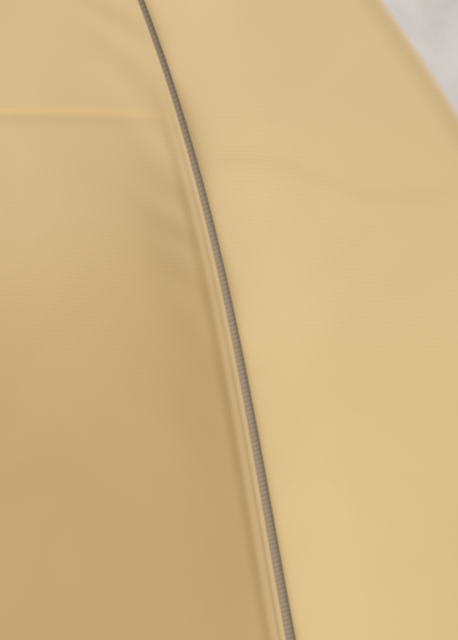
A Shadertoy shader for this texture:

```glsl
// Two soft panels of sand-coloured cloth meet at a curved grey piped seam.
// A cubic places the seam; smooth bands shade the folds, hem and pale corner,
// and layered sines give the cloth its uneven tone and fine woven threads.

const vec3 SAND = vec3(0.845, 0.735, 0.550);
const vec3 GOLD = vec3(0.865, 0.755, 0.545);
const vec3 TAN = vec3(0.775, 0.655, 0.465);
const vec3 PIPING = vec3(0.540, 0.475, 0.400);
const vec3 SHADOW = vec3(0.530, 0.430, 0.280);
const vec3 LINEN = vec3(0.815, 0.785, 0.760);

// Soft bump of the given width around zero.
float bump(float d, float width) {
    return exp(-d * d / (width * width));
}

// Antialiased coverage of everything below zero.
float cover(float d, float softness) {
    return 1.0 - smoothstep(-softness, softness, d);
}

// Horizontal seam position; t runs from the top edge to the bottom.
float seamX(float t) {
    return 0.307 + t * (0.541 + t * (-0.359 + t * 0.146));
}

// Warped sines with falling amplitude, roughly in -1..1.
float layeredSines(vec2 q) {
    float sum = 0.0;
    float amp = 0.5;
    for (int i = 0; i < 5; i++) {
        q += 0.6 * sin(q.yx * 1.3 + float(i));
        sum += amp * sin(q.x) * sin(q.y + 1.7);
        q = mat2(1.5, 1.1, -1.1, 1.5) * q;
        amp *= 0.55;
    }
    return sum;
}

// Fine crossing threads with a slightly wavering direction.
float weave(vec2 q) {
    float waver = layeredSines(q * 9.0);
    float warp = sin(q.x * 760.0 + q.y * 90.0 + waver * 5.0);
    float weft = sin(q.y * 690.0 - q.x * 60.0 + waver * 6.0);
    return 0.5 * (warp + weft) * (0.6 + 0.4 * waver);
}

// Left panel: pale above, deeper tan below and towards the seam.
vec3 leftPanel(vec2 q, float d) {
    float depth = smoothstep(0.12, 0.65, q.y + 0.12 * q.x);
    vec3 col = mix(SAND * 0.985, TAN, depth);
    col = mix(col, TAN * 0.95, 0.55 * bump(d + 0.10, 0.07) * smoothstep(0.1, 0.5, q.y));
    col += 0.025 * bump(q.x - 0.08, 0.16) * bump(q.y - 0.40, 0.20);
    // Shallow crease crossing the upper part.
    float crease = q.y - 0.172 - 0.07 * q.x * q.x;
    float reach = cover(q.x - 0.32, 0.12);
    col += vec3(0.030, 0.018, -0.020) * bump(crease, 0.006) * reach;
    col -= 0.022 * bump(crease - 0.014, 0.010) * reach;
    // Short puckers leaning into the seam.
    float pucker = sin((q.y - 0.55 * q.x) * 75.0 + 2.0 * sin(q.y * 17.0));
    col += 0.012 * pucker * bump(d + 0.07, 0.06) * cover(q.y - 0.55, 0.25);
    return col;
}

// Right panel: gently rounded, brightest low and close to the seam.
vec3 rightPanel(vec2 q, float d) {
    vec3 col = mix(SAND, GOLD, smoothstep(0.1, 0.8, q.y));
    col += 0.016 * bump(d - 0.12, 0.10);
    col -= vec3(0.018, 0.020, 0.022) * smoothstep(0.25, 0.55, d) * smoothstep(0.3, 1.0, q.y);
    col -= 0.010 * bump(q.y - 0.28 - 0.03 * sin(q.x * 9.0), 0.015);
    return col;
}

// Raised hem beside the piping, with a stitch groove along it.
vec3 addHem(vec3 col, float d, float t, float px) {
    float width = mix(0.030, 0.043, t);
    float inside = cover(-d - width, 0.004 + px) * cover(d, px);
    float fade = smoothstep(0.08, 0.30, t);
    col = mix(col, SAND * 0.97, 0.55 * inside * fade);
    col -= 0.050 * bump(d + width + 0.008, 0.012) * fade;
    col -= 0.055 * bump(d + width * 0.55, 0.003 + px) * fade;
    col += 0.025 * bump(d + 0.016, 0.004 + px) * fade;
    return col;
}

// Rounded grey cord with dark edges and a contact shadow on its right.
vec3 addPiping(vec3 col, float d, float t, float px) {
    float halfWidth = mix(0.0065, 0.0105, t);
    float wave = 0.5 + 0.5 * sin(t * 34.0 + 1.5 * sin(t * 11.0));
    float shadowWidth = 0.006 + 0.011 * wave * bump(t - 0.25, 0.20);
    float shade = exp(-max(d - halfWidth, 0.0) / shadowWidth) * step(0.0, d);
    col = mix(col, SHADOW, 0.48 * shade);
    float across = d / halfWidth;
    vec3 cord = PIPING * (1.06 - 0.16 * across - 0.14 * across * across);
    cord *= 0.93 + 0.12 * smoothstep(0.05, 0.45, t);
    cord += 0.018 * sin(t * 900.0 + across * 2.0);
    return mix(col, cord, cover(abs(d) - halfWidth, 0.0015 + px));
}

void mainImage(out vec4 fragColor, in vec2 fragCoord) {
    vec2 uv = fragCoord / iResolution.xy;
    vec2 q = vec2(uv.x, 1.0 - uv.y);
    float px = 0.7 / iResolution.x;
    float d = q.x - seamX(q.y);

    vec3 col = mix(rightPanel(q, d), leftPanel(q, d), cover(d, px));
    vec2 cloth = vec2(q.x, q.y * 1.4);
    float focus = 0.4 + 0.6 * bump(q.y - 0.35, 0.30);
    col += 0.012 * layeredSines(cloth * 7.0) + 0.009 * focus * weave(cloth);
    col = addHem(col, d, q.y, px);
    col = addPiping(col, d, q.y, px);

    // Pale out-of-focus linen beyond the rounded upper right edge.
    float edge = 0.83 + 0.95 * q.y + 0.30 * q.y * (0.125 - q.y) - q.x;
    vec3 linen = LINEN + 0.035 * layeredSines(cloth * 24.0);
    col = mix(col, col * 0.95, bump(edge - 0.02, 0.025));
    col = mix(col, linen, cover(edge, 0.014));
    fragColor = vec4(clamp(col, 0.0, 1.0), 1.0);
}
```
